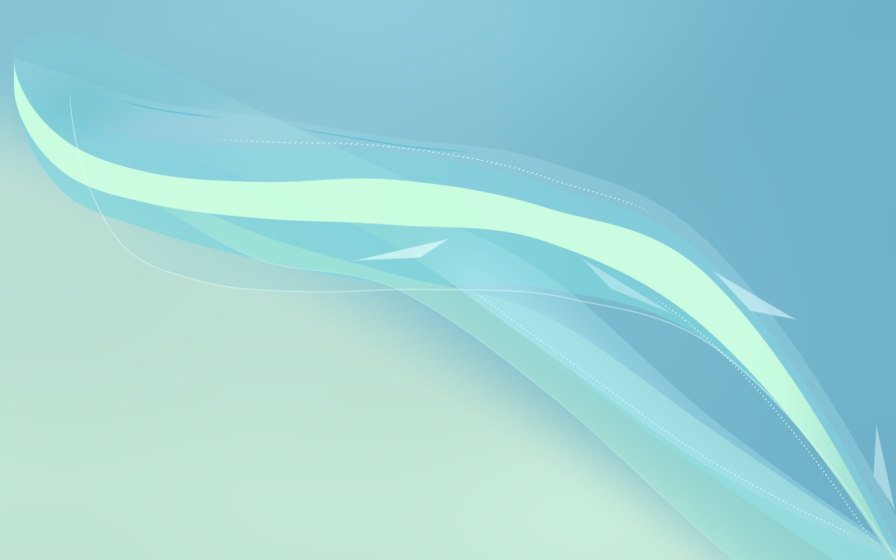
Write a WebGL 1 fragment shader that draws this background.

```glsl
precision highp float;
// Translucent aqua and mint ribbons sweep across a soft blue-to-sage backdrop.
// Each ribbon fills the gap between two splines of eight heights, whose knots
// crowd toward the left; shards, hairlines and dots are layered on top.
uniform vec2 u_resolution;

const float WIDTH = 1.6;
const float START = 0.025;

// Height of knot i, extrapolated quadratically past either end
float knot(vec4 a, vec4 b, float i) {
  if (i < 0.0) return 3.0 * (a.x - a.y) + a.z;
  if (i > 7.0) return 3.0 * (b.w - b.z) + b.y;
  vec4 k = abs(vec4(0.0, 1.0, 2.0, 3.0) - i);
  vec4 m = abs(vec4(4.0, 5.0, 6.0, 7.0) - i);
  return dot(a, 1.0 - step(0.5, k)) + dot(b, 1.0 - step(0.5, m));
}

// Catmull-Rom height at x
float curve(float x, float x0, vec4 a, vec4 b) {
  float u = 7.0 * pow(clamp((x - x0) / (WIDTH - x0), 0.0, 1.0), 0.6667);
  float i = min(floor(u), 6.0);
  float t = u - i;
  float k0 = knot(a, b, i - 1.0), k1 = knot(a, b, i);
  float k2 = knot(a, b, i + 1.0), k3 = knot(a, b, i + 2.0);
  return k1 + 0.5 * t * (k2 - k0 + t * (2.0 * k0 - 5.0 * k1 + 4.0 * k2 - k3
       + t * (3.0 * (k1 - k2) + k3 - k0)));
}

// Signed distance to a curve, positive below it
float edge(vec2 p, float x0, vec4 a, vec4 b) {
  float y = curve(p.x, x0, a, b);
  float slope = (curve(p.x + 0.002, x0, a, b) - y) / 0.002;
  return (p.y - y) / sqrt(1.0 + slope * slope);
}

float cover(float d) {
  float soft = 1.0 / u_resolution.y;
  return smoothstep(-soft, soft, d);
}

// Coverage between two edge distances
float between(float top, float bottom) {
  return cover(top) * cover(-bottom);
}

float stroke(float d, float halfWidth) {
  return cover(halfWidth - abs(d));
}

float span(float x, float from, float to, float fade) {
  return smoothstep(from, from + fade, x) * (1.0 - smoothstep(to - fade, to, x));
}

float dots(vec2 p, float d) {
  return stroke(d, 0.0013) * smoothstep(-0.2, 0.6, sin(620.0 * (p.x + p.y)));
}

float glow(vec2 p, vec2 center, vec2 radius) {
  vec2 q = (p - center) / radius;
  return exp(-dot(q, q));
}

// Distance inside the line from a to b
float side(vec2 p, vec2 a, vec2 b) {
  vec2 e = normalize(b - a);
  return e.x * (p.y - a.y) - e.y * (p.x - a.x);
}

float shard(vec2 p, vec2 a, vec2 b, vec2 c) {
  return cover(min(side(p, a, b), min(side(p, b, c), side(p, c, a))));
}

vec3 backdrop(vec2 p) {
  float haze = sin(p.x * 5.0 + 2.0 * sin(p.y * 4.0)) * sin(p.y * 7.0 + p.x * 3.0);
  vec3 sky = mix(vec3(0.52, 0.76, 0.82), vec3(0.44, 0.70, 0.79), smoothstep(0.5, 1.6, p.x));
  sky += 0.05 * glow(p, vec2(0.8, 0.0), vec2(0.45, 0.2));
  vec3 sage = mix(vec3(0.73, 0.87, 0.83), vec3(0.76, 0.90, 0.83), smoothstep(0.4, 0.9, p.y));
  sage += 0.025 * glow(p, vec2(1.0, 0.9), vec2(0.25, 0.2));
  float border = 0.23 + 0.35 * p.x + 0.173 * p.x * p.x;
  return mix(sky, sage, smoothstep(-0.13, 0.12, p.y - border)) + 0.008 * haze;
}

void main() {
  vec2 p = gl_FragCoord.xy / u_resolution * vec2(WIDTH, 1.0);
  p.y = 1.0 - p.y;
  vec3 white = vec3(0.86, 0.98, 0.98);
  vec3 mint = vec3(0.80, 1.0, 0.88);
  vec3 aqua = vec3(0.50, 0.83, 0.88);
  vec3 ice = vec3(0.66, 0.90, 0.94);
  vec3 col = backdrop(p);
  float inside = cover(p.x - START);

  // Shared edges, from the highest to the lowest
  float leaf = edge(p, START, vec4(0.09, 0.06, 0.11, 0.20), vec4(0.31, 0.42, 0.60, 1.0));
  float halo = edge(p, START, vec4(0.10, 0.13, 0.18, 0.208), vec4(0.246, 0.288, 0.442, 0.92));
  float inner = edge(p, START, vec4(0.10, 0.20, 0.25, 0.265), vec4(0.275, 0.33, 0.475, 0.97));
  float bandTop = edge(p, START, vec4(0.11, 0.246, 0.308, 0.325), vec4(0.321, 0.371, 0.503, 1.0));
  float bandLow = edge(p, START, vec4(0.16, 0.305, 0.363, 0.39), vec4(0.402, 0.432, 0.60, 1.01));
  float aquaLow = edge(p, START, vec4(0.16, 0.34, 0.41, 0.465), vec4(0.508, 0.515, 0.62, 1.0));
  float iceTop = edge(p, START, vec4(0.10, 0.12, 0.18, 0.27), vec4(0.36, 0.49, 0.75, 0.98));
  float iceLow = edge(p, START, vec4(0.16, 0.20, 0.26, 0.33), vec4(0.44, 0.63, 0.84, 1.0));
  float veilTop = edge(p, START, vec4(0.12, 0.25, 0.33, 0.42), vec4(0.49, 0.565, 0.77, 0.99));
  float veilLow = edge(p, START, vec4(0.16, 0.29, 0.36, 0.465), vec4(0.515, 0.70, 0.97, 1.25));
  float loop = edge(p, 0.125, vec4(0.17, 0.42, 0.50, 0.521), vec4(0.517, 0.533, 0.635, 1.0));

  // Translucent layers
  float loopFill = between(bandLow, loop) * cover(p.x - 0.125);
  col = mix(col, vec3(0.62, 0.83, 0.83), 0.4 * loopFill * span(p.x, 0.1, 1.1, 0.25));
  col = mix(col, aqua, 0.22 * inside * between(leaf, bandTop) * span(p.x, 0.0, 0.8, 0.02));
  col = mix(col, vec3(0.60, 0.83, 0.89), 0.45 * inside * between(halo, bandTop));
  col = mix(col, aqua, 0.5 * inside * between(inner, bandTop));
  col = mix(col, vec3(0.40, 0.76, 0.79), 0.5 * inside * glow(p, vec2(0.14, 0.19), vec2(0.09, 0.06)));
  col = mix(col, vec3(0.65, 0.82, 0.89), 0.5 * glow(p, vec2(0.38, 0.23), vec2(0.16, 0.035)));
  col = mix(col, vec3(0.50, 0.84, 0.87), 0.7 * inside * between(bandLow, aquaLow));
  col = mix(col, vec3(0.67, 0.92, 0.84), 0.55 * between(veilTop, veilLow) * span(p.x, 0.2, 1.9, 0.2));
  float iceFill = between(iceTop, iceLow) * span(p.x, 0.7, 1.9, 0.18);
  col = mix(col, ice, iceFill * mix(0.35, 0.75, smoothstep(0.0, 0.09, iceTop)));
  col = mix(col, vec3(0.58, 0.88, 0.89), 0.6 * between(iceLow, veilTop - 0.07) * span(p.x, 0.9, 1.9, 0.2));

  // Bright central band, dimming toward its right tip
  vec3 bandColor = mix(mint, vec3(0.62, 0.87, 0.83), smoothstep(1.36, 1.6, p.x));
  col = mix(col, bandColor, 0.96 * inside * between(bandTop, bandLow));
  col = mix(col, mint, 0.12 * between(leaf, iceLow) * span(p.x, 0.3, 0.9, 0.2));

  // Pale folded shards
  float shards = shard(p, vec2(0.635, 0.465), vec2(0.80, 0.427), vec2(0.75, 0.46));
  shards += 0.6 * shard(p, vec2(1.04, 0.462), vec2(1.20, 0.56), vec2(1.09, 0.515));
  shards += 0.8 * shard(p, vec2(1.275, 0.485), vec2(1.42, 0.57), vec2(1.34, 0.555));
  shards += 0.7 * shard(p, vec2(1.565, 0.76), vec2(1.598, 0.91), vec2(1.56, 0.85));
  col = mix(col, white, 0.75 * min(shards, 1.0));

  // Hairlines and dotted trails
  col = mix(col, white, 0.55 * stroke(loop, 0.001) * cover(p.x - 0.125));
  col = mix(col, white, 0.3 * stroke(veilLow, 0.001) * span(p.x, 0.3, 1.4, 0.2));
  float accents = span(p.x, 0.2, 0.41, 0.05) + span(p.x, 0.52, 0.85, 0.05);
  col = mix(col, vec3(0.28, 0.74, 0.84), 0.7 * accents * stroke(halo - 0.012, 0.001));
  float trails = dots(p, inner + 0.012) * span(p.x, 0.35, 1.2, 0.1);
  trails += dots(p, iceLow + 0.012) * span(p.x, 0.82, 1.55, 0.05);
  trails += dots(p, bandLow - 0.012) * span(p.x, 1.15, 1.58, 0.05);
  col = mix(col, white, 0.6 * min(trails, 1.0));
  gl_FragColor = vec4(clamp(col, 0.0, 1.0), 1.0);
}
```
